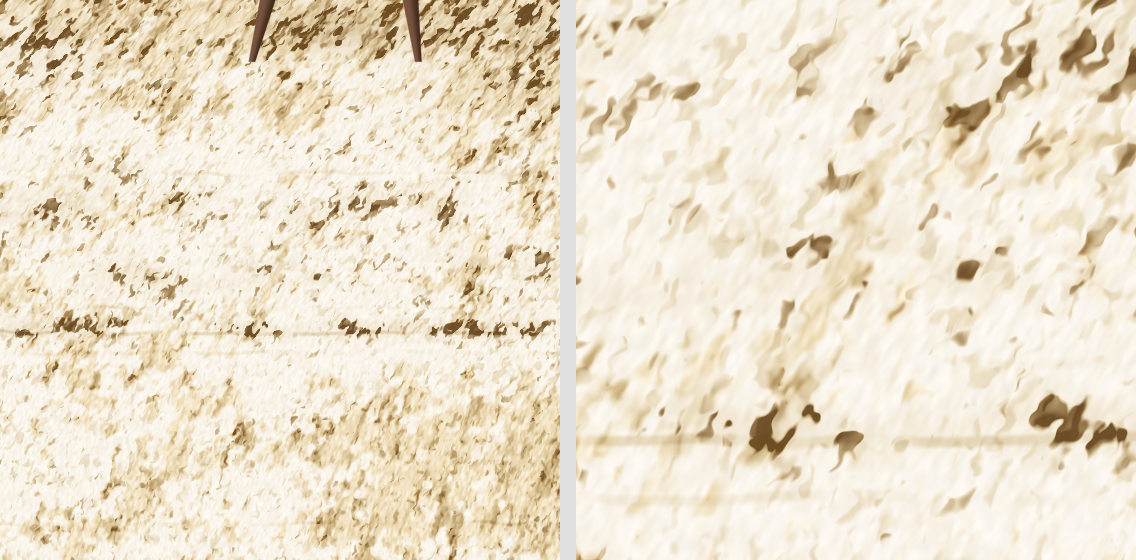
Left, the full canvas; right, a detail of the centre.
Reproduce this texture procedurally as a WebGL 1 fragment shader.

```glsl
precision highp float;
// Worn cream rug with golden washes, slanted brown flecks and two chair legs.
uniform vec2 u_resolution;

float hash(vec2 p) {
  return fract(sin(dot(p, vec2(127.1, 311.7))) * 43758.5453);
}

float noise(vec2 p) {
  vec2 i = floor(p), f = fract(p);
  f = f * f * (3.0 - 2.0 * f);
  return mix(mix(hash(i), hash(i + vec2(1.0, 0.0)), f.x),
             mix(hash(i + vec2(0.0, 1.0)), hash(i + 1.0), f.x), f.y);
}

float fbm(vec2 p) {
  float sum = 0.0, amp = 0.533;
  for (int i = 0; i < 4; i++) {
    sum += amp * noise(p);
    p = p * 2.03 + 17.3;
    amp *= 0.5;
  }
  return sum;
}

float band(float y, float centre, float width) {
  float d = (y - centre) / width;
  return exp(-d * d);
}

float spot(vec2 p, vec2 centre, vec2 size) {
  vec2 d = (p - centre) / size;
  return exp(-dot(d, d));
}

// Thin woven line across the rug, broken and slightly wavy.
float seam(vec2 p, float y) {
  float wave = 0.008 * (noise(vec2(p.x * 22.0, y * 90.0)) - 0.5);
  float gaps = smoothstep(0.4, 0.7, fbm(vec2(p.x * 16.0, y * 70.0)));
  return gaps * smoothstep(0.005, 0.001, abs(p.y - y + wave));
}

// Yarn colours from cream (0) to dark brown (5).
vec3 yarn(float t) {
  vec3 c = mix(vec3(0.985, 0.97, 0.94), vec3(0.93, 0.88, 0.78), clamp(t, 0.0, 1.0));
  c = mix(c, vec3(0.86, 0.79, 0.65), clamp(t - 1.0, 0.0, 1.0));
  c = mix(c, vec3(0.75, 0.65, 0.49), clamp(t - 2.0, 0.0, 1.0));
  c = mix(c, vec3(0.62, 0.50, 0.33), clamp(t - 3.0, 0.0, 1.0));
  return mix(c, vec3(0.43, 0.31, 0.16), clamp(t - 4.0, 0.0, 1.0));
}

// Tapered leg from its foot up past the top edge.
vec3 addLeg(vec3 col, vec2 p, float footX, float topX) {
  float h = (p.y - 0.89) / 0.11;
  float halfWidth = mix(0.006, 0.014, h);
  float side = (p.x - mix(footX, topX, h)) / halfWidth;
  float cover = smoothstep(0.0015, -0.0015, (abs(side) - 1.0) * halfWidth)
              * smoothstep(0.888, 0.891, p.y);
  vec3 wood = mix(vec3(0.27, 0.17, 0.12), vec3(0.47, 0.33, 0.25),
                  smoothstep(0.9, -0.5, side));
  return mix(col, wood, cover);
}

void main() {
  vec2 p = gl_FragCoord.xy / u_resolution;
  // Pile coordinates: strokes lean further towards the top, with rough edges.
  vec2 q = vec2(p.x - 0.2 * p.y - 0.25 * p.y * p.y, p.y);
  vec2 rough = q + 0.007 * (vec2(noise(p * 130.0), noise(p * 130.0 + 40.0)) - 0.5);

  // Golden washes, strongest at the lower right and along the top.
  float lowerRight = smoothstep(0.3, 0.9, p.x) * smoothstep(0.42, 0.25, p.y);
  float top = smoothstep(0.72, 0.98, p.y);
  float upperRight = spot(p, vec2(0.95, 0.83), vec2(0.22, 0.09));
  float wash = 0.4 * fbm(p * vec2(6.0, 10.0)) + 0.35 * fbm(rough * vec2(30.0, 22.0) + 5.0)
             + 0.25 * noise(rough * vec2(95.0, 60.0) + 21.0)
             + 0.12 * lowerRight + 0.14 * top + 0.1 * upperRight
             + 0.08 * band(p.y, 0.055, 0.025);
  float gold = smoothstep(0.51, 0.64, wash);

  // Long narrow ribs of pile inside the washes.
  float ribs = smoothstep(0.5, 0.78, 0.7 * noise(rough * vec2(105.0, 15.0))
                                   + 0.3 * noise(rough * vec2(200.0, 80.0)));

  // Brown clusters along the bands and in the upper corners.
  float rows = band(p.y, 0.415, 0.018) + 0.8 * band(p.y, 0.515, 0.035)
             + band(p.y, 0.625, 0.028) + 0.6 * band(p.y, 0.685, 0.02);
  float clusters = rows * smoothstep(0.4, 0.6, fbm(p * vec2(9.0, 20.0) + 7.0));
  float shade = spot(p, vec2(0.6, 0.95), vec2(0.16, 0.045));
  float corners = spot(p, vec2(0.08, 0.91), vec2(0.14, 0.08))
                + 0.8 * spot(p, vec2(0.97, 0.96), vec2(0.2, 0.06))
                + 0.5 * upperRight + 0.7 * shade + 0.25 * top;
  float brown = clamp(clusters + 0.8 * corners, 0.0, 1.0);

  // Short ragged flecks, gathered into loose drifts.
  float fleck = 0.5 * noise(rough * vec2(72.0, 52.0) + 3.0)
              + 0.3 * noise(rough * vec2(140.0, 95.0) + 9.0)
              + 0.2 * noise(rough * vec2(260.0, 150.0) + 13.0);
  float drift = fbm(p * vec2(13.0, 22.0) + 60.0) - 0.5;
  float middle = smoothstep(0.34, 0.42, p.y);
  float limit = 0.71 - 0.2 * brown - 0.25 * drift - 0.03 * middle;
  float flecks = smoothstep(limit, limit + 0.12, fleck);
  float depth = 1.4 + 1.4 * brown + 0.4 * middle
              + 1.7 * noise(rough * vec2(140.0, 80.0) + 31.0);

  // Fine pale specks scattered over the whole pile.
  float speck = 0.65 * noise(rough * vec2(125.0, 75.0) + 71.0)
              + 0.35 * noise(rough * vec2(240.0, 120.0) + 83.0);
  float specks = smoothstep(0.6, 0.82, speck + 0.3 * drift);
  float grain = noise(q * vec2(260.0, 110.0));

  float seams = seam(p, 0.405) + 0.5 * seam(p, 0.45) + 0.6 * seam(p, 0.065)
              + 0.5 * seam(p, 0.69) + 0.4 * seam(p, 0.37);

  float tone = 0.1 + gold * (0.75 + 1.7 * ribs) + flecks * depth
             + (1.0 + 0.8 * gold) * specks + 1.2 * seams
             + 0.9 * shade + 0.5 * brown
             + (0.55 + 0.9 * gold) * (grain - 0.45);
  vec3 col = yarn(tone);
  col += gold * (1.0 - 0.8 * brown) * vec3(0.012, -0.004, -0.04);
  col += 0.03 * (noise(q * vec2(330.0, 170.0)) - 0.5);

  col = addLeg(col, p, 0.45, 0.478);
  col = addLeg(col, p, 0.747, 0.733);
  gl_FragColor = vec4(clamp(col, 0.0, 1.0), 1.0);
}
```
